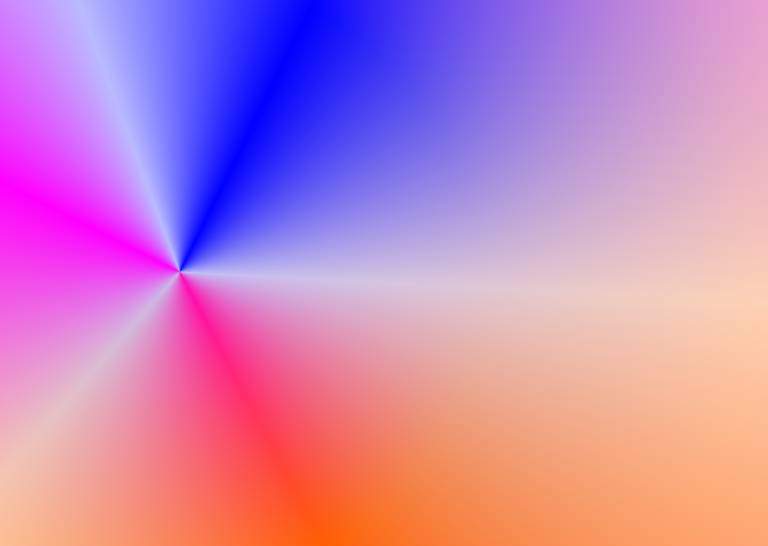
Give the GLSL for this background, as a Shadertoy shader.

```glsl
// Conic fan of blue, magenta and orange rays with pale rays between them.

// Blends towards the next ray between two angles in degrees.
vec3 sweep(vec3 before, vec3 next, float angle, float start, float end) {
    return mix(before, next, clamp((angle - start) / (end - start), 0.0, 1.0));
}

void mainImage(out vec4 fragColor, in vec2 fragCoord) {
    // Polar coordinates around the hub, in units of canvas height
    vec2 hub = vec2(0.234, 0.502) * iResolution.xy;
    vec2 p = (fragCoord - hub) / iResolution.y;
    float radius = length(p);
    float angle = mod(degrees(atan(p.y, p.x + 1e-6)) + 62.0, 360.0) - 62.0;

    // Ray colours that warm with distance from the hub
    vec3 pale = vec3(0.73, 0.73, 1.0);
    vec3 magenta = vec3(1.0, 0.0, 1.0);
    vec3 orange = mix(vec3(1.0, 0.02, 0.75), vec3(1.0, 0.37, 0.0), min(radius / 0.57, 1.0));
    vec3 peachRight = mix(vec3(0.75, 0.74, 0.97), vec3(0.99, 0.82, 0.71), min(radius / 1.05, 1.0));
    vec3 peachLeft = mix(vec3(0.78, 0.71, 0.92), vec3(0.99, 0.79, 0.65), min(radius / 0.6, 1.0));
    vec3 blue = mix(vec3(0.0, 0.0, 1.0), vec3(0.8, 0.36, 0.97), clamp((radius - 0.54) / 0.65, 0.0, 1.0));

    // Counterclockwise sweep, starting and ending on the orange ray
    vec3 color = sweep(orange, peachRight, angle, -62.0, -3.0);
    color = sweep(color, blue, angle, -3.0, 63.5);
    color = sweep(color, pale, angle, 63.5, 110.5);
    color = sweep(color, magenta, angle, 110.5, 153.4);
    color = sweep(color, peachLeft, angle, 153.4, 229.0);
    color = sweep(color, orange, angle, 229.0, 298.0);

    // Soften the hub, where all rays meet
    color = mix(vec3(0.65, 0.45, 0.95), color, smoothstep(0.0, 0.004, radius));
    fragColor = vec4(color, 1.0);
}
```
